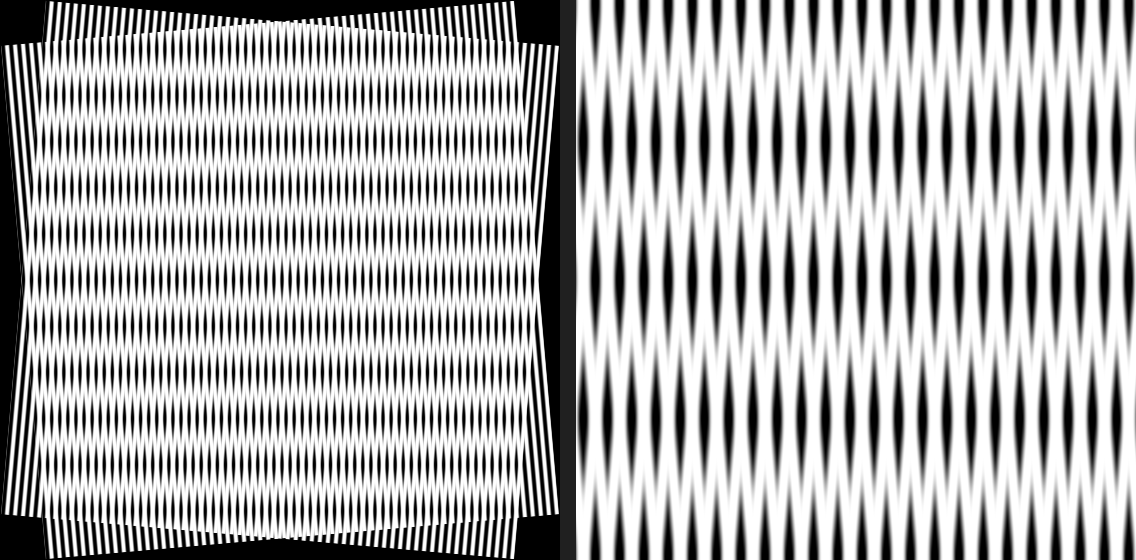
Left: the whole. Right: its middle third, enlarged.
Reproduce this pattern procedurally as a Shadertoy shader.

```glsl
// Two square line gratings, tilted opposite ways, overlapping into moire rows of spindles.

const float SIDE = 0.92;          // side of each grating
const float LINE_COUNT = 64.0;    // white lines per grating
const float TILT = radians(5.0);  // tilt of each grating from upright
const float SOFTNESS = 0.0021;    // half width of the line edge blur

vec2 rotate(vec2 p, float angle) {
    float c = cos(angle), s = sin(angle);
    return vec2(c * p.x - s * p.y, s * p.x + c * p.y);
}

// Coverage of a shape from its signed distance
float coverage(float dist, float blur) {
    return 1.0 - smoothstep(-blur, blur, dist);
}

// Signed distance to vertical lines: each period is a black half, then a white half
float lineDistance(float x, float period) {
    float phase = fract(x / period - 0.25);
    return (abs(phase - 0.5) - 0.25) * period;
}

float squareDistance(vec2 p, float side) {
    vec2 d = abs(p) - 0.5 * side;
    return max(d.x, d.y);
}

// White lines clipped to a tilted square
float grating(vec2 p, float angle, float side, float count, float blur, float pixel) {
    vec2 q = rotate(p, angle);
    float lines = coverage(lineDistance(q.x + 0.5 * side, side / count), blur);
    return lines * coverage(squareDistance(q, side), 0.5 * pixel);
}

void mainImage(out vec4 fragColor, in vec2 fragCoord) {
    float canvas = min(iResolution.x, iResolution.y);
    vec2 p = (fragCoord - 0.5 * iResolution.xy) / canvas;
    float pixel = 1.0 / canvas;
    float blur = max(SOFTNESS, pixel);

    float left = grating(p, TILT, SIDE, LINE_COUNT, blur, pixel);
    float right = grating(p, -TILT, SIDE, LINE_COUNT, blur, pixel);

    // Screen blend: black survives only where both gratings are black
    float light = 1.0 - (1.0 - left) * (1.0 - right);
    fragColor = vec4(vec3(light), 1.0);
}
```
